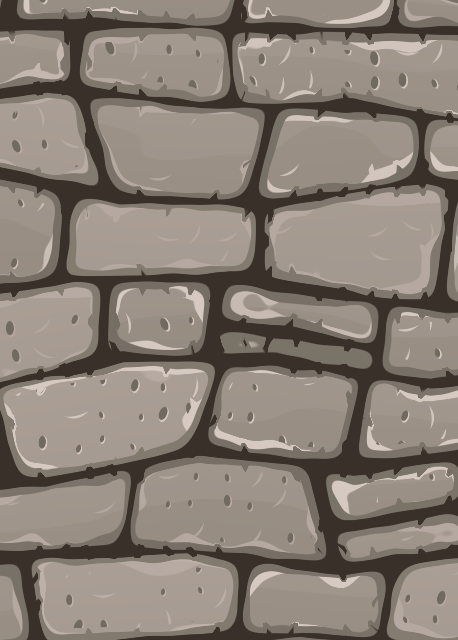
Reproduce this texture procedurally as a Shadertoy shader.

```glsl
#define ROW_H 0.14
#define STONE_W 0.285
#define GAP 0.0062
#define RIM 0.0098
#define CORNER 95.0
#define MORTAR vec3(0.22, 0.19, 0.16)
#define SHADE vec3(0.48, 0.45, 0.41)
#define FACE vec3(0.615, 0.575, 0.535)
#define LIGHT vec3(0.71, 0.66, 0.63)
#define GLINT vec3(0.84, 0.79, 0.76)

float hash(vec2 p) {
    return fract(sin(dot(p, vec2(127.1, 311.7))) * 43758.55);
}

float noise(vec2 p) {
    vec2 i = floor(p), f = fract(p);
    f = f * f * (3.0 - 2.0 * f);
    return mix(mix(hash(i), hash(i + vec2(1, 0)), f.x),
               mix(hash(i + vec2(0, 1)), hash(i + vec2(1, 1)), f.x), f.y);
}

mat2 turn(float a) {
    return mat2(cos(a), -sin(a), sin(a), cos(a));
}

// Opacity of a shape that is positive inside
float fill(float d) {
    float px = 0.6 / iResolution.y;
    return smoothstep(-px, px, d);
}

// Height of the crooked joint below a row
float bedJoint(float row, float x) {
    float s = x / 0.24 + hash(vec2(row, 3.0));
    float i = floor(s);
    float j = mix(hash(vec2(i, row)), hash(vec2(i + 1.0, row)), s - i) - 0.5;
    return row * ROW_H + 0.072 * j + 0.035 * (hash(vec2(row, 5.0)) - 0.5);
}

// Position of the slanted joint left of a column
float sideJoint(float col, float row, float y) {
    vec2 k = vec2(col, row);
    float x = (col + 0.62 * (hash(k + 17.0) - 0.5) + hash(vec2(row, 9.0))) * STONE_W;
    return x + 0.65 * (hash(k + 31.0) - 0.5) * (y - (row + 0.5) * ROW_H);
}

// Distance inside the stone at p, with its key and relative height
float stone(vec2 p, out vec2 key, out float rise) {
    float row = floor(p.y / ROW_H);
    if (p.y < bedJoint(row, p.x)) row--;
    else if (p.y > bedJoint(row + 1.0, p.x)) row++;
    float col = floor(p.x / STONE_W - hash(vec2(row, 9.0)));
    if (p.x < sideJoint(col, row, p.y)) col--;
    else if (p.x > sideJoint(col + 1.0, row, p.y)) col++;
    key = vec2(col, row);

    float low = bedJoint(row, p.x), high = bedJoint(row + 1.0, p.x);
    float left = sideJoint(col, row, p.y), right = sideJoint(col + 1.0, row, p.y);

    // A few stones are two thin ones stacked
    if (hash(key + 5.0) > 0.9) {
        float middle = mix(low, high, 0.42) + 0.1 * (hash(key + 6.0) - 0.5) * (p.x - left);
        if (p.y > middle) { low = middle; key += 0.37; }
        else high = middle;
    }
    rise = (p.y - low) / (high - low);
    vec4 sides = vec4(p.y - low, high - p.y, p.x - left, right - p.x);
    return -log(dot(exp(-CORNER * sides), vec4(1.0))) / CORNER;
}

// Depth of narrow pointed bites, felt only near the edges
float chips(vec2 p) {
    vec2 g = p / 0.04, c = floor(g);
    vec2 q = (fract(g) - 0.4 - 0.2 * vec2(hash(c), hash(c + 7.0))) * 0.04;
    q = abs(turn(1.2 * hash(c + 2.0) - 0.6) * q);
    float bite = max(0.0, 1.0 - max(q.x * 2.4, q.y) / 0.014);
    return 0.011 * bite * step(0.5, hash(c + 4.0));
}

void mainImage(out vec4 fragColor, in vec2 fragCoord) {
    vec2 p = fragCoord / iResolution.y;
    vec2 key;
    float rise;
    float d = stone(p, key, rise) - chips(p);
    d -= GAP + 0.009 * (noise(p * 7.0 + 60.0) - 0.5);
    d += 0.006 * (noise(p * 26.0) - 0.5);
    float tone = hash(key + 11.0), bright = hash(key + 13.0);
    float pale = smoothstep(0.6, 0.8, tone);

    // Plain or pale face with a broad flat patch of light
    vec3 face = mix(FACE * mix(0.965, 1.02, tone), mix(FACE, LIGHT, 0.45), pale);
    float wave = noise(vec2(p.x * 8.0, p.y * 20.0) + 20.0 * key);
    float patchEdge = (rise - 0.8 + 0.5 * wave - 0.4 * pale) * 0.1;
    face = mix(face, mix(face, LIGHT, mix(0.2, 1.0, pale)), fill(patchEdge));
    face *= 0.985 + 0.03 * rise;

    // Bevel with streaks of light along its inner side
    float inner = d - RIM - 0.011 * (noise(p * 25.0 + 40.0) - 0.5);
    float streak = 0.031 * (noise(p * vec2(17.0, 23.0) + 80.0) - 0.48);
    vec3 shine = mix(LIGHT, GLINT, smoothstep(0.3, 0.65, bright));
    face = mix(face, shine, fill(streak - inner));

    // Scattered pits and thin curved scratches
    vec2 g = p / 0.047, c = floor(g);
    vec2 q = (fract(g) - 0.3 - 0.4 * vec2(hash(c + 21.0), hash(c + 22.0))) * 0.047;
    float kind = hash(c + 23.0), size = mix(0.0036, 0.0082, pow(hash(c + 24.0), 2.0));
    float clear = fill(inner - 0.009);
    if (kind < 0.6 && hash(key + 15.0) > 0.35) {
        q = turn(0.8 * (hash(c + 25.0) - 0.5)) * q;
        vec2 oval = vec2(1.25, 0.7);
        float pit = size - length(q * oval);
        float lip = size * 1.12 - length((q - vec2(0.0018, -0.0014)) * oval);
        face = mix(face, shine, fill(lip) * clear);
        face = mix(face, SHADE * 0.92, fill(pit) * clear);
    } else if (kind > 0.76) {
        q = turn(2.4 * hash(c + 26.0) - 0.5) * q;
        float taper = 1.0 - pow(q.x / 0.018, 2.0);
        float scratch = 0.002 * taper - abs(q.y - 14.0 * q.x * q.x);
        face = mix(face, shine, fill(scratch) * clear * 0.9);
    }

    vec3 color = mix(SHADE * mix(0.96, 1.08, tone), face, fill(inner));
    fragColor = vec4(mix(MORTAR, color, fill(d)), 1.0);
}
```
